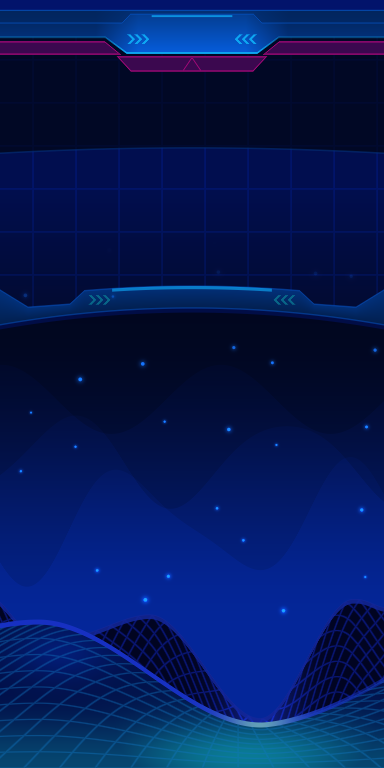
Reproduce this background procedurally as a Shadertoy shader.

```glsl
const vec3 NIGHT = vec3(0.005, 0.035, 0.17);
const vec3 NAVY = vec3(0.005, 0.055, 0.31);
const vec3 ROYAL = vec3(0.015, 0.15, 0.60);
const vec3 PANEL = vec3(0.01, 0.19, 0.48);
const vec3 PANEL_LIT = vec3(0.02, 0.32, 0.76);
const vec3 CYAN = vec3(0.05, 0.65, 0.95);
const vec3 TEAL = vec3(0.04, 0.48, 0.58);
const vec3 PLUM = vec3(0.23, 0.03, 0.31);
const vec3 MAGENTA = vec3(0.62, 0.03, 0.46);
const vec3 RIM = vec3(0.09, 0.19, 0.76);
const float GRID_STEP = 11.2;
const float STAR_CELL = 17.0;
const float CHEVRON_STEP = 1.85;

float pixel; // size of one pixel, in hundredths of the canvas width

float fill(float d) { return clamp(0.5 - d / pixel, 0.0, 1.0); }
float line(float d, float halfWidth) { return fill(abs(d) - halfWidth); }
float ramp(float v, float a, float b) { return clamp((v - a) / (b - a), 0.0, 1.0); }

float meshLine(float v) {
    float d = abs(fract(v - 0.5) - 0.5) / max(fwidth(v), 1e-4);
    return clamp(0.5 + 0.16 / pixel - d, 0.0, 1.0);
}

vec2 hash2(vec2 p) {
    return fract(sin(vec2(dot(p, vec2(127.1, 311.7)), dot(p, vec2(269.5, 183.3)))) * 43758.5);
}

// Three arrows pointing at the axis; q is relative to the innermost tip
float chevrons(vec2 q) {
    float r = q.x - abs(q.y);
    float i = clamp(round(r / CHEVRON_STEP), 0.0, 2.0);
    return fill(max(abs(r - i * CHEVRON_STEP) - 0.38, abs(q.y) - 1.25));
}

// One star at most per cell, with a soft halo
float stars(vec2 p) {
    float sum = 0.0;
    vec2 cell = floor(p / STAR_CELL);
    for (int k = 0; k < 9; k++) {
        vec2 id = cell + vec2(k % 3 - 1, k / 3 - 1);
        vec2 h = hash2(id);
        float d = length(p - (id + 0.15 + 0.7 * h) * STAR_CELL);
        float size = mix(0.22, 0.5, fract(h.x * 17.3));
        float shown = step(0.2, fract(h.y * 23.7));
        sum += shown * (fill(d - size) * 0.8 + 0.4 * exp(-d * d / (size * size * 4.0)));
    }
    return sum;
}

float backHill(float x) {
    float left = 165.7 - 5.5 * smoothstep(18.0, 39.0, x) - 11.0 * (1.0 - smoothstep(-4.0, 10.0, x));
    float valley = 27.0 * smoothstep(39.0, 67.7, x) - 31.0 * smoothstep(67.7, 92.0, x);
    return left + valley + 2.2 * smoothstep(93.0, 101.0, x);
}

float frontHill(float x) {
    float leftDip = max(10.0 - x, 0.0);
    return 162.0 + 0.01 * leftDip * leftDip + 26.8 * smoothstep(10.0, 68.0, x)
        - 11.8 * pow(ramp(x, 68.0, 100.0), 1.6);
}

vec3 sky(vec2 p, float a) {
    // Ruled hall with a domed horizon
    float dome = 38.5 + 1.4 * a * a / 2500.0;
    vec3 hall = mix(NIGHT * 0.85, mix(NAVY, NIGHT * 1.2, ramp(p.y, 48.0, 78.0)), fill(dome - p.y));
    float grid = max(meshLine((p.x - 8.6) / GRID_STEP), meshLine((p.y - 26.8) / GRID_STEP));
    hall += vec3(0.0, 0.035, 0.15) * grid * (0.4 + 0.6 * fill(dome - p.y));
    hall = mix(hall, PANEL, 0.6 * line(p.y - dome, 0.2));
    // Deep space in overlapping wavy veils
    vec3 space = mix(NIGHT * 1.1, ROYAL, smoothstep(82.0, 165.0, p.y));
    for (int i = 0; i < 3; i++) {
        float n = float(i);
        float edge = 104.0 + 16.0 * n + (9.0 + 2.0 * n) * cos((p.x - 29.0 - 17.0 * n) * 0.11)
            + 2.0 * n * sin(p.x * 0.19);
        space *= 1.0 - (0.16 - 0.03 * n) * fill(p.y - edge);
    }
    return mix(hall, space, fill(80.2 + 4.4 * a * a / 2500.0 - p.y));
}

vec3 drawHeader(vec3 col, vec2 p, float a) {
    float bottom = mix(13.8, 9.7, ramp(a, 17.0, 22.6));
    float trim = mix(3.7, 6.0, ramp(a, 16.0, 18.2));
    vec3 body = mix(PANEL_LIT, PANEL, ramp(a, 14.0, 25.0)) * mix(0.72, 1.1, ramp(p.y, 3.0, 13.0));
    body = mix(body, PANEL * 0.8, 0.6 * fill(p.y - trim));
    col = mix(col, body, fill(p.y - bottom));
    col = mix(col, NAVY * 1.35, fill(p.y - 2.6));
    col = mix(col, PANEL_LIT, 0.75 * max(line(p.y - 2.7, 0.15), line(p.y - trim, 0.13)));
    col = mix(col, CYAN, line(p.y - bottom, 0.25) * (1.0 - 0.65 * ramp(a, 17.0, 23.0)));
    col = mix(col, CYAN, 0.8 * line(p.y - 4.2, 0.25) * fill(a - 10.5));
    col = mix(col, CYAN, chevrons(vec2(a - 11.5, p.y - 10.2)));
    // Magenta side rails and central tab
    float rail = max(abs(p.y - 12.5) - 1.6, 22.7 - 1.22 * (p.y - 10.9) - a);
    float tab = max(abs(p.y - 16.65) - 1.85, a - 19.3 + 0.92 * (p.y - 14.8));
    float d = min(rail, tab);
    col = mix(col, PLUM, fill(d));
    float mark = line(a - 0.68 * (p.y - 15.0), 0.15) * fill(tab);
    return mix(col, MAGENTA, max(line(d, 0.18), mark));
}

vec3 drawBand(vec3 col, vec2 p, float a) {
    float inner = min(a, 28.0) / 28.0;
    float top = 74.5 + 1.2 * inner * inner + 3.5 * ramp(a, 28.0, 31.8)
        + 0.8 * ramp(a, 31.8, 42.7) - 4.5 * ramp(a, 42.7, 50.0);
    float bottom = 80.2 + 4.4 * a * a / 2500.0;
    vec3 body = mix(PANEL, PANEL * 0.65, ramp(p.y, top, bottom));
    col = mix(col, NAVY, 0.8 * fill(max(bottom - p.y, p.y - bottom - 1.2)));
    col = mix(col, body, fill(max(top - p.y, p.y - bottom)));
    col = mix(col, PANEL_LIT, 0.55 * max(line(p.y - top, 0.18), line(p.y - bottom, 0.18)));
    col = mix(col, CYAN, 0.65 * line(p.y - top - 0.4, 0.4) * fill(a - 20.8));
    return mix(col, TEAL, 0.75 * chevrons(vec2(a - 21.6, p.y - 78.1)));
}

vec3 drawTerrain(vec3 col, vec2 p) {
    // Dark far ridge with a crossed mesh
    float depth = p.y - backHill(p.x);
    float mesh = max(meshLine((p.x + 0.65 * depth) / 3.6), meshLine((p.x - 0.9 * depth) / 3.6));
    float valley = exp(-pow((p.x - 67.7) / 9.0, 2.0));
    vec3 ridge = mix(vec3(0.005, 0.015, 0.13), RIM * 0.9, 0.7 * valley);
    col = mix(col, ridge + vec3(0.03, 0.07, 0.32) * mesh, fill(-depth));
    col = mix(col, RIM * 0.8, 0.85 * line(depth - 0.4, 0.6));
    // Near slope, with contours that gather in the valley
    float front = frontHill(p.x);
    depth = p.y - front;
    float v = depth / (200.0 - front);
    mesh = max(meshLine(v * 9.0), meshLine((p.x - 62.0) / (0.55 + max(v, 0.0)) / 6.0));
    float pool = exp(-pow((p.x - 64.0) / 36.0, 2.0) - pow((p.y - 197.0) / 10.0, 2.0));
    float sheen = exp(-pow((p.x - 16.0) / 13.0, 2.0) - pow((p.y - 170.0) / 7.0, 2.0));
    vec3 slope = mix(vec3(0.005, 0.065, 0.29), ROYAL, 0.55 * sheen);
    slope = mix(slope, TEAL, max(pool, 0.5 * smoothstep(180.0, 200.0, p.y)));
    slope = mix(slope, vec3(0.06, 0.46, 0.76), 0.42 * mesh);
    col = mix(col, slope, fill(-depth));
    vec3 rim = mix(RIM, vec3(0.38, 0.62, 0.72), valley);
    return mix(col, rim, line(depth, 0.65) * (1.0 - 0.5 * ramp(p.x, 75.0, 95.0)));
}

void mainImage(out vec4 fragColor, in vec2 fragCoord) {
    pixel = 100.0 / iResolution.x;
    vec2 uv = fragCoord / iResolution.xy;
    vec2 p = vec2(uv.x, 1.0 - uv.y) * vec2(100.0, 200.0); // y runs down
    float a = abs(p.x - 50.0); // distance from the axis of symmetry
    vec3 col = sky(p, a);
    col = drawBand(col, p, a);
    float starGain = smoothstep(62.0, 105.0, p.y) * (1.0 - ramp(p.y, 168.0, 174.0));
    col += vec3(0.08, 0.42, 0.85) * stars(p) * starGain;
    col = drawTerrain(col, p);
    col = drawHeader(col, p, a);
    fragColor = vec4(col, 1.0);
}
```
